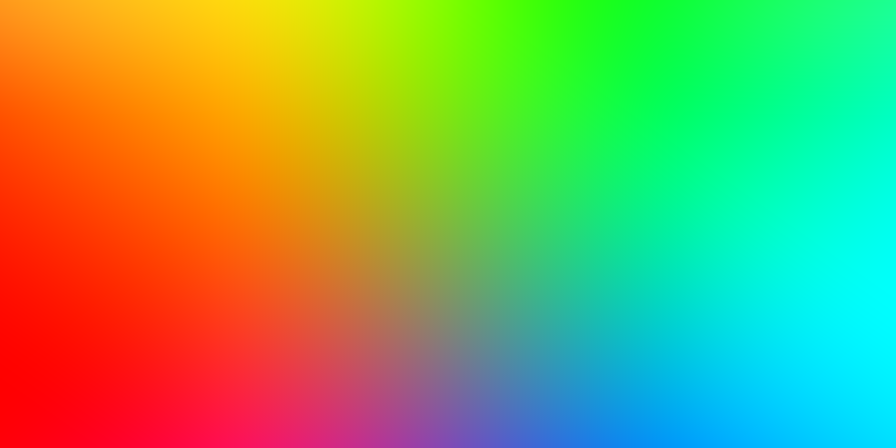
Give the GLSL for this background, as a WebGL 2 fragment shader.

```glsl
#version 300 es
precision highp float;

uniform vec2 u_resolution;
out vec4 fragColor;

// Soft ramp from 0 to 1 along a direction, centred on the given offset
float ramp(vec2 p, vec2 direction, float offset, float halfWidth) {
    return smoothstep(-halfWidth, halfWidth, dot(p, direction) - offset);
}

void main() {
    vec2 uv = gl_FragCoord.xy / u_resolution;
    vec2 p = uv * vec2(2.0, 1.0);

    // Three crossing ramps: red to the left, green to the upper right, blue to the lower right
    vec3 color = vec3(
        ramp(p, vec2(-1.0, 0.0), -1.0, 0.54),
        ramp(p, vec2(0.7, 1.0), 0.945, 0.83),
        ramp(p, vec2(0.8, -1.0), 0.576, 0.765)
    );

    // Pale lift towards the two upper corners
    float lift = smoothstep(0.72, 1.02, uv.y) * smoothstep(0.05, 0.45, abs(uv.x - 0.5));
    color = mix(color, vec3(1.0), 0.11 * lift);

    fragColor = vec4(color, 1.0);
}
```
